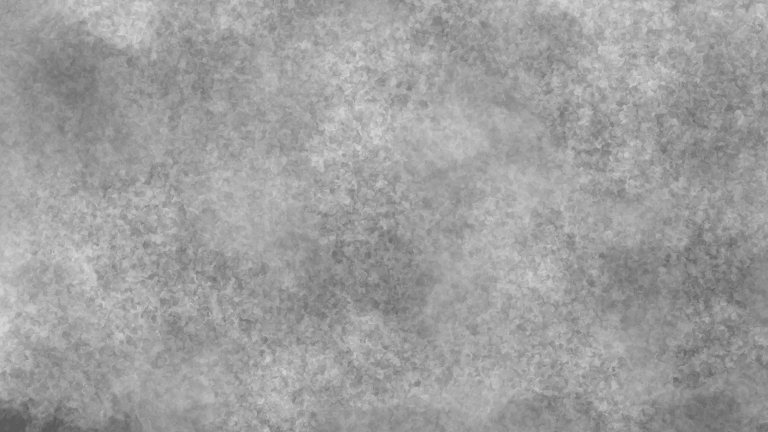
Reproduce this texture procedurally as a Shadertoy shader.

```glsl
vec3 hash3(vec2 cell) {
    vec3 q = fract(cell.xyx * vec3(0.1031, 0.1030, 0.0973));
    q += dot(q, q.yxz + 33.33);
    return fract((q.xxy + q.yzz) * q.zyx);
}

// Cellular noise in -0.5..0.5: each cell has its own tone, blended at the borders
float daubs(vec2 p, float scale, float sharpness) {
    p = p * scale + scale * 1.7;
    vec2 cell = floor(p);
    vec2 local = p - cell;
    float tone = 0.0;
    float total = 0.0;
    for (int y = -1; y <= 1; y++) {
        for (int x = -1; x <= 1; x++) {
            vec2 offset = vec2(x, y);
            vec3 rnd = hash3(cell + offset);
            vec2 d = offset + rnd.xy - local;
            float weight = exp(-sharpness * dot(d, d));
            tone += weight * (rnd.z - 0.5);
            total += weight;
        }
    }
    return tone / total;
}

// Pushes positions about so that soft shapes get ragged outlines
vec2 ragged(vec2 p, float scale, float amount) {
    return p + amount * vec2(daubs(p, scale, 6.0), daubs(p + 7.3, scale, 6.0));
}

// Broad cloudy stains, a little wider than tall
float stains(vec2 p) {
    p.x *= 0.85;
    return 0.18 * daubs(p, 3.1, 4.0)
         + 0.15 * daubs(p + 3.7, 6.3, 4.0)
         + 0.09 * daubs(p + 9.1, 13.0, 4.5);
}

// Small overlapping daubs
float grain(vec2 p) {
    return 0.06 * daubs(p, 27.0, 5.0)
         + 0.07 * daubs(p + 2.3, 56.0, 6.0)
         + 0.09 * daubs(p + 5.9, 105.0, 7.0)
         + 0.08 * daubs(p + 8.2, 180.0, 7.0);
}

// 1 at the border, falling to 0 at the given width
float nearEdge(float distanceIn, float width) {
    return 1.0 - smoothstep(0.0, width, distanceIn);
}

void mainImage(out vec4 fragColor, in vec2 fragCoord) {
    vec2 p = fragCoord / iResolution.y;
    float aspect = iResolution.x / iResolution.y;

    vec2 cloudPos = ragged(ragged(p, 11.0, 0.07), 60.0, 0.04);
    vec2 grainPos = ragged(p, 120.0, 0.008);

    // Some areas are rubbed smoother than others
    float roughness = clamp(1.0 + 1.1 * daubs(cloudPos + 4.4, 6.0, 5.0), 0.65, 1.3);

    float grey = 0.622 + stains(cloudPos) + roughness * grain(grainPos);

    // Pale rim at the top and sides, dark dirt along the bottom
    float side = min(cloudPos.x, aspect - cloudPos.x);
    float rim = max(nearEdge(1.0 - cloudPos.y, 0.10), nearEdge(side, 0.10));
    float corners = nearEdge(side, 0.45);
    float dirt = nearEdge(cloudPos.y, 0.085) * mix(0.10, 0.20, corners);
    grey += 0.035 * rim - dirt;

    fragColor = vec4(vec3(clamp(grey, 0.36, 0.82)), 1.0);
}
```
